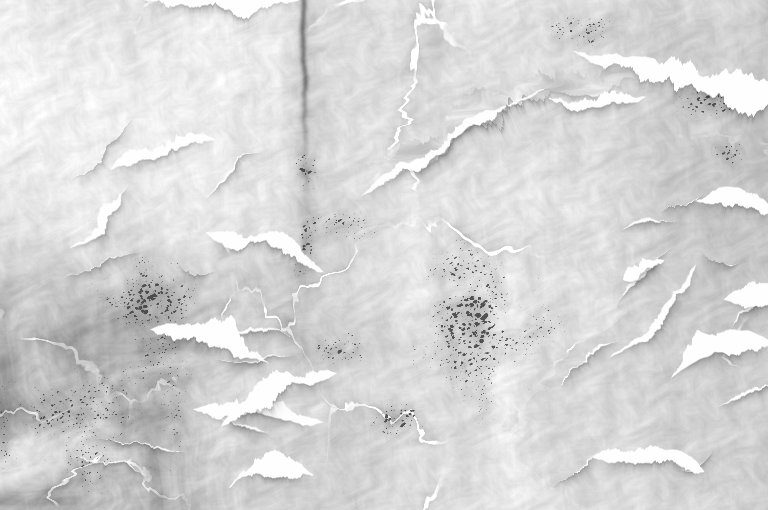
Write a Shadertoy shader that draws this texture.

```glsl
// Weathered, torn white paper on a wall, in shades of grey.
// Layered sines give the clouds and relief, cellular noise the specks and
// creases; bent strips with a ragged rim and a shadow make the tears.

const float PI = 3.14159;
const float PAPER_WHITE = 0.995;
const float SPECK_GREY = 0.24;

vec2 hash2(vec2 c) {
    vec2 k = vec2(dot(c, vec2(127.1, 311.7)), dot(c, vec2(269.5, 183.3)));
    return fract(sin(k) * 43758.55);
}

// Layered, rotated and warped sines, roughly -0.8 to 0.8
float layers(vec2 p) {
    float sum = 0.0, amp = 0.5;
    for (int i = 0; i < 5; i++) {
        p = mat2(0.8, 0.6, -0.6, 0.8) * p + 1.7;
        p += 0.7 * sin(p.yx * 1.3 + float(i));
        sum += amp * sin(p.x) * sin(p.y);
        p *= 1.9;
        amp *= 0.58;
    }
    return sum;
}

// Cellular noise: nearest distance, second distance, random value of the cell
vec3 cells(vec2 p) {
    vec2 base = floor(p);
    vec3 best = vec3(9.0, 9.0, 0.0);
    for (int y = -1; y <= 1; y++)
    for (int x = -1; x <= 1; x++) {
        vec2 id = base + vec2(x, y);
        float d = length(id + hash2(id) - p);
        if (d < best.x) best = vec3(d, best.x, hash2(id + 7.3).x);
        else best.y = min(best.y, d);
    }
    return best;
}

float blob(vec2 p, vec2 centre, vec2 size) {
    vec2 d = (p - centre) / size;
    return exp(-dot(d, d));
}

// Lays a bent ragged strip from a to b over the tone, with a shadow below it
float tear(float tone, vec2 p, vec2 a, vec2 b, float bend, float width, float paper, float soft) {
    float len = length(b - a);
    vec2 dir = (b - a) / len;
    float t = dot(p - a, dir) / len;
    if (t <= 0.0 || t >= 1.0) return tone;
    float arch = 4.0 * t * (1.0 - t);
    float run = t * len;
    float side = dot(p - a, vec2(-dir.y, dir.x)) - bend * arch;
    side -= 0.022 * arch * layers(vec2(run * 17.0, a.x * 31.0));
    float ragged = 0.75 + 1.1 * layers(vec2(run * 24.0 + a.y * 40.0, sign(side) * 2.0));
    float rim = width * pow(arch, 0.7) * max(ragged, 0.12);
    float cover = 1.0 - smoothstep(-soft, soft, abs(side) - rim + soft);
    float below = max(-side - rim, 0.0);
    float shade = step(side, 0.0) * exp(-below / 0.009) * arch;
    return mix(tone * (1.0 - 0.26 * shade), paper, cover);
}

// Scatters tears on both sides of the quiet middle
float scatterTears(float tone, vec2 p, int count, float seed, float reach, float width, float soft) {
    for (int i = 0; i < count; i++) {
        float n = float(i) + seed;
        vec2 r = hash2(vec2(n, seed)), q = hash2(vec2(seed, n + 3.0));
        float right = mod(float(i), 2.0);
        vec2 a = vec2(mix(0.05, 0.45, r.x) + right * 1.02, 0.02 + 0.66 * fract(n * 0.618));
        float angle = mix(-0.35, 0.95, q.x);
        vec2 b = a + reach * (0.5 + r.y) * vec2(cos(angle), sin(angle));
        tone = tear(tone, p, a, b, 0.05 * (q.y - 0.4), width * (0.5 + q.y), PAPER_WHITE, soft);
    }
    return tone;
}

// Stained plaster: broad gradients, clouds, drips and slanted relief
float wall(vec2 p) {
    float corner = 1.0 - smoothstep(0.1, 0.75, length(p * vec2(0.8, 1.0)));
    float tone = 0.865 + 0.075 * layers(p * 4.0);
    tone += 0.09 * blob(p, vec2(0.3, 0.75), vec2(0.35, 0.28));
    tone -= corner * (0.13 + 0.22 * layers(p * 13.0));
    tone -= 0.05 * smoothstep(1.05, 1.5, p.x);
    tone += 0.035 * layers(vec2(p.x * 22.0, p.y * 3.0));
    vec2 q = mat2(0.9, -0.4, 0.4, 0.9) * p * vec2(26.0, 42.0);
    tone += 0.055 * (layers(q) - layers(q + vec2(0.25, -0.35)));
    return tone + 0.045 * layers(p * 75.0);
}

// Where mould gathers: a few patches and the band along the crack
float mould(vec2 p, float crackDist) {
    float d = blob(p, vec2(0.95, 0.36), vec2(0.12, 0.14));
    d += 0.8 * blob(p, vec2(0.29, 0.4), vec2(0.09, 0.1));
    d += 0.5 * blob(p, vec2(0.15, 0.16), vec2(0.25, 0.14));
    for (int i = 0; i < 6; i++) {
        vec2 r = hash2(vec2(float(i), 5.0));
        d += 0.7 * blob(p, vec2(0.65 + 0.85 * r.x, fract(0.8 + float(i) * 0.38)), vec2(0.06, 0.03));
    }
    float span = smoothstep(0.4, 0.48, p.y) * (1.0 - smoothstep(0.7, 0.8, p.y));
    d += 1.3 * span * exp(-pow(crackDist / 0.017, 2.0));
    return d * clamp(0.6 + 1.3 * layers(p * 23.0), 0.0, 1.3);
}

void mainImage(out vec4 fragColor, in vec2 fragCoord) {
    vec2 p = fragCoord / iResolution.y;
    float soft = 1.0 / iResolution.y;
    float tone = wall(p);

    // Creases between large warped cells, lit on one side
    vec2 warped = p * 2.6 + 0.25 * vec2(layers(p * 6.0), layers(p * 6.0 + 9.0));
    vec3 plate = cells(warped);
    float gap = plate.y - plate.x;
    float crease = smoothstep(0.0, 0.35, layers(p * 5.0 + 4.0));
    tone += 0.04 * (plate.z - 0.5);
    tone -= 0.13 * crease * exp(-gap / 0.06);
    tone += 0.3 * crease * (1.0 - smoothstep(0.008, 0.022, gap));

    // Vertical crack, with a grey stain running down beside it
    float crackDist = p.x - 0.597 - 0.012 * layers(vec2(p.y * 7.0, 1.0));
    float upper = smoothstep(0.62, 0.9, p.y);
    tone -= 0.3 * upper * exp(-pow(crackDist / 0.006, 2.0));
    tone -= 0.1 * smoothstep(0.2, 0.6, p.y) * exp(-abs(crackDist) / 0.025);

    // Mould: soft smudge below, crisp specks on top
    float density = mould(p, crackDist);
    vec3 grain = cells(p * vec2(105.0, 125.0) + 0.5 * layers(p * 90.0));
    float radius = min(density, 1.1) * (0.05 + 0.6 * grain.z);
    tone -= 0.13 * min(density, 1.2);
    float speck = 1.0 - smoothstep(radius - 0.14, radius + 0.04, grain.x);
    tone = mix(tone, SPECK_GREY, 0.85 * speck * smoothstep(0.1, 0.3, density));

    // Hairline and small tears, then the great fold at the upper right
    tone = scatterTears(tone, p, 18, 2.0, 0.13, 0.004, soft);
    tone = scatterTears(tone, p, 13, 11.0, 0.18, 0.019, soft);
    float flap = 0.85 + 0.13 * layers(p * vec2(30.0, 45.0));
    tone = tear(tone, p, vec2(0.72, 0.62), vec2(1.28, 0.85), 0.06, 0.05, flap, soft);
    tone = tear(tone, p, vec2(0.70, 0.61), vec2(1.08, 0.83), 0.01, 0.017, PAPER_WHITE, soft);
    tone = tear(tone, p, vec2(1.06, 0.81), vec2(1.27, 0.81), -0.01, 0.022, PAPER_WHITE, soft);
    tone = tear(tone, p, vec2(1.12, 0.9), vec2(1.75, 0.8), -0.02, 0.035, PAPER_WHITE, soft);
    tone = tear(tone, p, vec2(0.28, 1.0), vec2(0.59, 1.0), 0.0, 0.025, PAPER_WHITE, soft);

    fragColor = vec4(vec3(clamp(tone, 0.0, 1.0)), 1.0);
}
```
